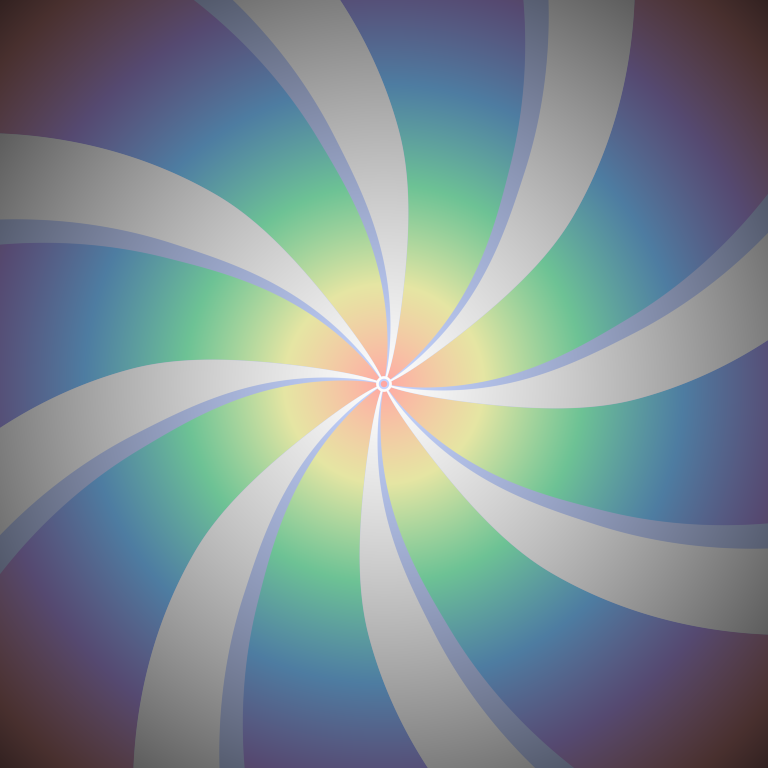
This background is drawn by a three.js fragment shader. Its source:

```glsl
#define ARM_COUNT 8.0
#define TWIST 53.0          // degrees of turn per canvas unit
#define START_ANGLE 31.5    // degrees
#define BAND_WIDTH 0.13     // radius between two rainbow colours
#define EDGE_SOFTNESS 0.0009
#define CORE_RADIUS 0.0042
#define RING_INNER 0.0068
#define RING_OUTER 0.0102

varying vec2 vUv;

const vec3 PINK = vec3(1.0, 0.66, 0.64);
const vec3 YELLOW = vec3(1.0, 1.0, 0.71);
const vec3 GREEN = vec3(0.55, 0.98, 0.75);
const vec3 BLUE = vec3(0.48, 0.77, 1.0);
const vec3 PURPLE = vec3(0.71, 0.61, 0.94);
const vec3 ARM_WHITE = vec3(1.0);
const vec3 ARM_SHADE = vec3(0.77, 0.83, 1.0);

// Coverage of the region where the signed distance is positive
float cover(float dist) {
  return smoothstep(-EDGE_SOFTNESS, EDGE_SOFTNESS, dist);
}

// Rainbow running outward from the centre
vec3 rainbow(float radius) {
  float t = radius / BAND_WIDTH;
  vec3 color = mix(PINK, YELLOW, clamp(t, 0.0, 1.0));
  color = mix(color, GREEN, clamp(t - 1.0, 0.0, 1.0));
  color = mix(color, BLUE, clamp(t - 2.0, 0.0, 1.0));
  color = mix(color, PURPLE, clamp(t - 3.0, 0.0, 1.0));
  return mix(color, PINK, clamp(t - 4.0, 0.0, 1.0));
}

// Angle in degrees of an arm's midline
float armAngle(float radius) {
  return START_ANGLE + TWIST * radius - 7.0 * exp(-radius / 0.035);
}

// Half of an arm's angular width in degrees
float armHalfWidth(float radius) {
  float width = mix(3.0, 8.6, smoothstep(0.0, 0.33, radius)) - 4.0 * radius;
  return width + degrees(0.0006 / radius);
}

void main() {
  vec2 p = vUv - 0.5;
  float radius = max(length(p), 0.0001);
  float angle = degrees(atan(p.y, p.x + step(radius, 0.0001) * 0.0001));
  vec3 color = rainbow(radius);

  // Twisted arms with a shaded strip on their leading side
  float spacing = 360.0 / ARM_COUNT;
  float offset = mod(angle - armAngle(radius) + 0.5 * spacing, spacing) - 0.5 * spacing;
  float halfWidth = armHalfWidth(radius);
  float shadeWidth = 3.4 + 0.8 * radius;
  float toArc = radians(radius);
  float trailing = cover((offset + halfWidth) * toArc);
  float leading = cover((halfWidth - offset) * toArc);
  float shadeEdge = cover((halfWidth + shadeWidth - offset) * toArc);
  color = mix(color, ARM_SHADE, trailing * shadeEdge);
  color = mix(color, ARM_WHITE, trailing * leading);

  // Small hub where the arms meet
  color = mix(color, ARM_WHITE, cover(RING_OUTER - radius));
  color = mix(color, ARM_SHADE, cover(RING_INNER - radius));
  color = mix(color, PINK, cover(CORE_RADIUS - radius));

  // Darkening toward the corners
  float vignette = 1.0 - 0.7 * radius - 0.62 * radius * radius;
  gl_FragColor = vec4(color * vignette, 1.0);
}
```
